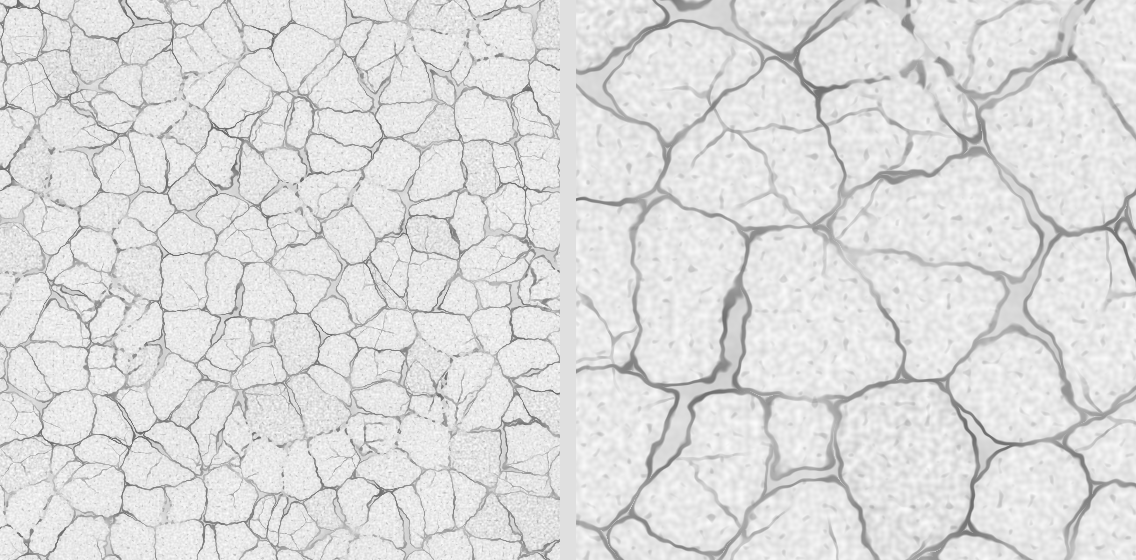
Left, the full canvas; right, a detail of the centre.
Write a three.js fragment shader that draws this texture.

```glsl
// Pale, dry crust broken into irregular plates by thin grey cracks.
// A weighted Voronoi diagram with noise-bent borders gives the plates; a finer
// one adds broken hairlines, and gradient noise supplies grain, pits and wear.

varying vec2 vUv;

const float PLATE_SCALE = 13.5;
const float HAIRLINE_SCALE = 17.0;
const float CRUST_TONE = 0.916;
const float GAP_TONE = 0.835;
const float CRACK_TONE = 0.43;

vec2 hash2(vec2 p) {
  vec3 q = fract(p.xyx * vec3(0.1031, 0.1030, 0.0973));
  q += dot(q, q.yzx + 33.33);
  return fract((q.xx + q.yz) * q.zy);
}

// Dot product of a random unit gradient and the offset from its lattice point
float gradientDot(vec2 cell, vec2 offset) {
  float angle = 6.2832 * hash2(cell).x;
  return dot(vec2(cos(angle), sin(angle)), offset);
}

float gradientNoise(vec2 p) {
  vec2 i = floor(p);
  vec2 f = p - i;
  vec2 u = f * f * f * (f * (f * 6.0 - 15.0) + 10.0);
  vec2 e = vec2(1.0, 0.0);
  float low = mix(gradientDot(i, f), gradientDot(i + e, f - e), u.x);
  float high = mix(gradientDot(i + e.yx, f - e.yx), gradientDot(i + e.xx, f - e.xx), u.x);
  return mix(low, high, u.y);
}

vec2 gradientNoise2(vec2 p) {
  return vec2(gradientNoise(p), gradientNoise(p + vec2(71.3, 38.9)));
}

// Bends straight borders into jagged ones, from broad sway to fine chipping
vec2 bend(vec2 uv) {
  return uv + 0.030 * gradientNoise2(uv * 5.0)
            + 0.011 * gradientNoise2(uv * 22.0 + 9.0)
            + 0.0045 * gradientNoise2(uv * 65.0 + 17.0)
            + 0.0020 * gradientNoise2(uv * 150.0 + 31.0);
}

float smoothMin(float a, float b, float k) {
  float h = max(k - abs(a - b), 0.0) / k;
  return min(a, b) - 0.25 * h * h * k;
}

// Seed offset from p in xy, random weight in z (a heavier seed owns more area)
vec3 plateSeed(vec2 cell, vec2 p) {
  return vec3(cell + hash2(cell) - p, 0.3 * hash2(cell + 57.0).x);
}

// Returns distance to the nearest border in x, random plate value in y
vec2 plates(vec2 p, float rounding) {
  vec2 base = floor(p);
  vec2 owner = base;
  vec3 seed = vec3(0.0);
  float best = 1e3;
  for (int y = -2; y <= 2; y++) {
    for (int x = -2; x <= 2; x++) {
      vec2 cell = base + vec2(x, y);
      vec3 s = plateSeed(cell, p);
      float power = dot(s.xy, s.xy) - s.z;
      if (power < best) { best = power; owner = cell; seed = s; }
    }
  }
  float border = 4.0;
  for (int y = -2; y <= 2; y++) {
    for (int x = -2; x <= 2; x++) {
      if (x == 0 && y == 0) continue;
      vec3 s = plateSeed(owner + vec2(x, y), p);
      float power = dot(s.xy, s.xy) - s.z;
      float d = 0.5 * (power - best) / length(s.xy - seed.xy);
      border = smoothMin(border, d, rounding);
    }
  }
  return vec2(border, hash2(owner + 113.0).x);
}

// Soft-edged stroke, solid out to half its reach
float stroke(float d, float reach) {
  return 1.0 - smoothstep(0.25 * reach, reach, abs(d));
}

void main() {
  vec2 uv = vUv;
  vec2 bent = bend(uv);

  // Plates with gaps that open and close along their borders
  vec2 plate = plates(bent * PLATE_SCALE, 0.12);
  float border = plate.x / PLATE_SCALE;
  float gapWidth = 0.0055 * smoothstep(0.0, 0.5, gradientNoise(uv * 16.0 + 5.0));
  float gap = 1.0 - smoothstep(-0.0008, 0.0008, border - gapWidth);

  // Wear: patches where cracks crumble into short dark flakes
  float wear = smoothstep(0.10, 0.35, gradientNoise(uv * 7.0 + 23.0));
  float flakes = smoothstep(-0.05, 0.15, gradientNoise(uv * 95.0 + 41.0));
  float strength = 0.62 + 0.75 * gradientNoise(uv * 11.0 + 61.0)
                        + 0.45 * gradientNoise(uv * 45.0 + 3.0);
  float rim = stroke(border - gapWidth, 0.0021 + 0.0012 * wear);
  rim *= clamp(strength, 0.15, 1.0) * mix(1.0, flakes, wear);

  // Broken hairlines crossing some plates
  float hairBorder = plates(bent.yx * HAIRLINE_SCALE + 40.0, 0.04).x / HAIRLINE_SCALE;
  float hairArea = smoothstep(0.05, 0.25, gradientNoise(uv * 8.0 + 83.0));
  float hairline = stroke(hairBorder, 0.0018 + 0.0016 * wear) * hairArea;
  hairline *= mix(0.5, 0.85, wear) * mix(0.6, 1.0, flakes) * (1.0 - gap);

  // Grain, pits and a greyer tint on a few plates
  float tint = smoothstep(0.80, 0.95, plate.y);
  float grain = 0.085 * gradientNoise(uv * 235.0) + 0.045 * gradientNoise(uv * 117.0 + 7.0);
  float pits = smoothstep(0.28, 0.55, gradientNoise(uv * 163.0 + 19.0));
  float crust = CRUST_TONE + grain * (1.0 + 0.5 * tint) - 0.13 * pits - 0.025 * tint;
  crust += 0.02 * gradientNoise(uv * 4.0 + 11.0);
  crust -= 0.045 * exp(-max(border - gapWidth, 0.0) / 0.004);

  // Layers: crust, smooth gap floor, then dark cracks
  float gapFloor = GAP_TONE + 0.3 * grain + 0.08 * gradientNoise(uv * 30.0);
  float tone = mix(crust, gapFloor, gap);
  tone = mix(tone, CRACK_TONE, clamp(max(rim, hairline), 0.0, 1.0));
  gl_FragColor = vec4(vec3(tone), 1.0);
}
```
